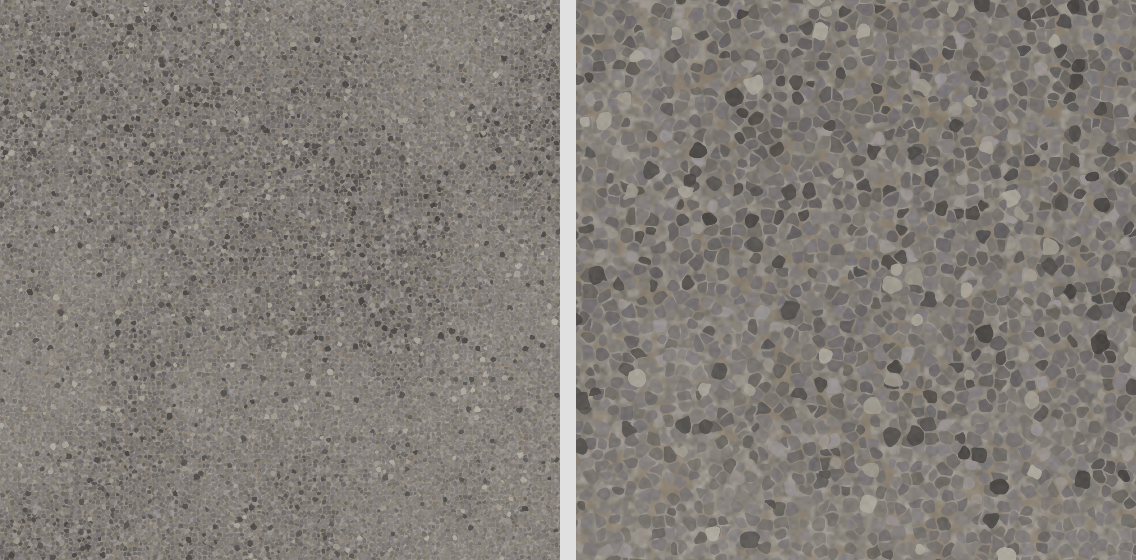
Left: the whole. Right: its middle third, enlarged.
Reproduce this texture procedurally as a WebGL 2 fragment shader.

```glsl
#version 300 es
precision highp float;
// Fine-grained grey stone: small packed cellular grains set in a pale sandy
// paste, with sparse larger dark and pale pebbles on top. Soft clouds of
// noise fade the grains in some regions and gather them in others.

uniform vec2 u_resolution;
out vec4 fragColor;

// Integer hash of a lattice cell and a seed, giving three values in 0..1.
vec3 hash3(vec2 cell, int seed) {
    uvec3 v = uvec3(ivec3(ivec2(cell), seed)) * 1664525u + 1013904223u;
    v.x += v.y * v.z; v.y += v.z * v.x; v.z += v.x * v.y;
    v ^= v >> 16u;
    v.x += v.y * v.z; v.y += v.z * v.x; v.z += v.x * v.y;
    return vec3(v >> 8u) / 16777216.0;
}

float valueNoise(vec2 p, int seed) {
    vec2 i = floor(p), f = fract(p);
    f = f * f * (3.0 - 2.0 * f);
    float low = mix(hash3(i, seed).x, hash3(i + vec2(1, 0), seed).x, f.x);
    float high = mix(hash3(i + vec2(0, 1), seed).x, hash3(i + vec2(1, 1), seed).x, f.x);
    return mix(low, high, f.y);
}

float fbm(vec2 p, int seed) {
    float sum = 0.0, gain = 0.5;
    for (int i = 0; i < 4; i++) {
        sum += gain * valueNoise(p, seed + i);
        p = mat2(1.6, 1.2, -1.2, 1.6) * p + 7.3;
        gain *= 0.5;
    }
    return sum / 0.9375;
}

// Distances to the nearest and second nearest seed, then the nearest cell.
vec4 nearestGrain(vec2 p, int seed) {
    vec2 base = floor(p), nearest = base;
    float d1 = 9.0, d2 = 9.0;
    for (int y = -1; y <= 1; y++)
    for (int x = -1; x <= 1; x++) {
        vec2 cell = base + vec2(x, y);
        float d = length(cell + 0.1 + 0.8 * hash3(cell, seed).xy - p);
        if (d < d1) { d2 = d1; d1 = d; nearest = cell; }
        else d2 = min(d2, d);
    }
    return vec4(d1, d2, nearest);
}

// Antialiased grain body, bounded by a radius and by its neighbours.
float grainMask(vec4 grain, float radius, float gap, float pixel) {
    float inside = min(0.5 * (grain.y - grain.x) - gap, radius - grain.x);
    return smoothstep(-0.5 * pixel, 0.5 * pixel, inside);
}

void main() {
    float pixel = 1.0 / min(u_resolution.x, u_resolution.y);
    vec2 uv = gl_FragCoord.xy * pixel;
    float cloud = smoothstep(0.3, 0.7, fbm(uv * 4.0, 11));
    vec2 wobble = vec2(valueNoise(uv * 210.0, 21), valueNoise(uv * 210.0, 22)) - 0.5;
    float speckle = valueNoise(uv * 430.0, 31) - 0.5;

    // Sandy paste with pale flecks and tan stains.
    float sand = valueNoise(uv * 260.0, 41);
    vec3 color = vec3(0.555, 0.535, 0.502) + 0.13 * (sand - 0.5) + 0.09 * speckle;
    float tan_ = smoothstep(0.62, 0.85, valueNoise(uv * 150.0, 51));
    color = mix(color, vec3(0.56, 0.505, 0.435), 0.6 * tan_);

    // Packed small grains, mostly mid grey, some cool and some dark.
    vec4 small = nearestGrain(uv * 122.0 + 0.35 * wobble, 61);
    vec3 trait = hash3(small.zw, 62);
    float kind = hash3(small.zw, 63).x;
    float tone = mix(0.395, 0.535, trait.x);
    tone = kind < 0.08 ? 0.34 : kind > 0.94 ? 0.62 : tone;
    tone = mix(tone, 0.515, 0.38 * cloud) + 0.045 * speckle;
    vec3 grainColor = tone * vec3(1.0, 0.967, mix(0.91, 0.995, trait.y));
    float body = grainMask(small, mix(0.36, 0.62, trait.z), 0.055, 122.0 * pixel);
    color = mix(color, grainColor, body * mix(0.95, 0.75, cloud));

    // Sparse larger pebbles, dark ones rarer inside the pale clouds.
    vec4 large = nearestGrain(uv * 72.0 + 0.22 * wobble, 71);
    trait = hash3(large.zw, 72);
    float chance = hash3(large.zw, 73).x;
    float isDark = step(chance, mix(0.13, 0.055, cloud));
    float isPale = step(0.945, chance);
    vec3 pebble = mix(vec3(0.66, 0.64, 0.595), vec3(0.325, 0.315, 0.305), isDark);
    pebble += 0.08 * (trait.x - 0.5) + 0.04 * speckle;
    body = grainMask(large, mix(0.22, 0.42, trait.y), 0.02, 72.0 * pixel);
    color = mix(color, pebble, 0.92 * body * max(isDark, isPale));

    // Broad, faint change of brightness.
    color += 0.03 * (cloud - 0.5);
    fragColor = vec4(clamp(color, 0.0, 1.0), 1.0);
}
```
